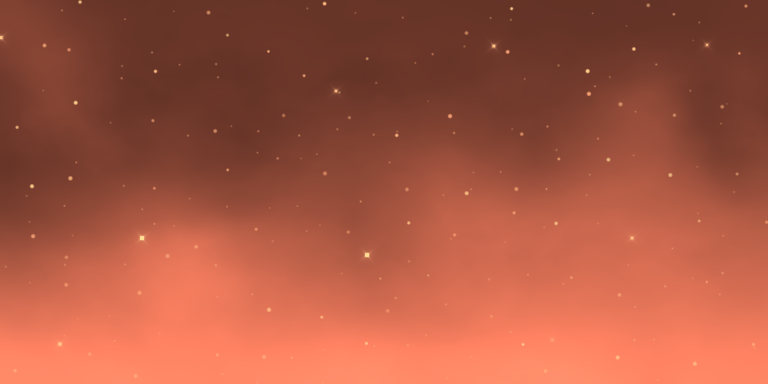
A WebGL 2 fragment shader for this background:

```glsl
#version 300 es
precision highp float;

uniform vec2 u_resolution;
out vec4 outColor;

#define DUST_TINT vec3(1.0, 0.51, 0.385)
#define STAR_TINT vec3(1.0, 0.66, 0.47)
#define GOLD_TINT vec3(1.0, 0.87, 0.58)
#define SKY_LEVEL 0.40
#define GROUND_LEVEL 1.0
#define HORIZON_TOP 0.80
#define NOISE_AMOUNT 0.16
#define WARP_AMOUNT 0.14
#define DOT_RADIUS 0.0052
#define SPARKLE_SIZE 0.027

// Clouds: centre, radius, change of brightness
const vec4 CLOUDS[11] = vec4[11](
    vec4(0.15, 0.79, 0.17, 0.14),
    vec4(0.00, 1.00, 0.15, 0.09),
    vec4(0.00, 0.45, 0.20, -0.16),
    vec4(0.47, 0.31, 0.17, 0.13),
    vec4(0.65, 0.53, 0.15, -0.08),
    vec4(1.00, 0.28, 0.17, -0.09),
    vec4(1.18, 0.49, 0.16, 0.13),
    vec4(1.58, 0.51, 0.18, 0.10),
    vec4(1.68, 0.72, 0.12, 0.10),
    vec4(1.86, 0.65, 0.10, -0.07),
    vec4(1.95, 0.78, 0.11, 0.07));

// Sparkles: centre, strength
const vec3 SPARKLES[9] = vec3[9](
    vec3(0.370, 0.380, 1.0),
    vec3(0.956, 0.336, 1.0),
    vec3(1.646, 0.380, 0.50),
    vec3(0.156, 0.104, 0.65),
    vec3(1.286, 0.880, 0.55),
    vec3(0.875, 0.763, 0.45),
    vec3(0.003, 0.902, 0.60),
    vec3(1.438, 0.115, 0.30),
    vec3(1.841, 0.883, 0.40));

float hash(vec2 p) {
    return fract(sin(dot(p, vec2(127.1, 311.7))) * 43758.5453);
}

float noise(vec2 p) {
    vec2 cell = floor(p);
    vec2 f = fract(p);
    f = f * f * (3.0 - 2.0 * f);
    float low = mix(hash(cell), hash(cell + vec2(1.0, 0.0)), f.x);
    float high = mix(hash(cell + vec2(0.0, 1.0)), hash(cell + 1.0), f.x);
    return mix(low, high, f.y);
}

float fbm(vec2 p) {
    float sum = 0.0;
    float weight = 0.5;
    for (int i = 0; i < 5; i++) {
        sum += weight * noise(p);
        p = mat2(1.6, 1.2, -1.2, 1.6) * p + 7.3;
        weight *= 0.5;
    }
    return sum;
}

// Brightness of the dusty sky
float dustLevel(vec2 p) {
    float rise = 1.0 - smoothstep(0.0, HORIZON_TOP, p.y);
    float level = mix(SKY_LEVEL, GROUND_LEVEL, rise);
    level += 0.07 * (1.0 - smoothstep(0.0, 0.2, p.y));
    vec2 warp = vec2(fbm(p * 4.0), fbm(p * 4.0 + 31.0)) - 0.48;
    vec2 q = p + WARP_AMOUNT * warp;
    for (int i = 0; i < CLOUDS.length(); i++) {
        vec2 d = (q - CLOUDS[i].xy) / CLOUDS[i].z;
        level += CLOUDS[i].w * exp(-dot(d, d));
    }
    float thickness = 1.0 - 0.8 * smoothstep(0.75, 1.0, p.y);
    level += NOISE_AMOUNT * thickness * (fbm(q * vec2(3.5, 5.0) + 3.0) - 0.48);
    return max(level, SKY_LEVEL - 0.01);
}

// One jittered round star per grid cell: coverage and warmth
vec2 starLayer(vec2 p, float size, float radius, float density, float seed) {
    vec2 cell = floor(p / size);
    vec2 key = cell + seed;
    vec2 centre = cell + 0.1 + 0.8 * vec2(hash(key), hash(key + 17.3));
    float r = radius * mix(0.55, 1.0, hash(key + 41.7));
    float d = length(p - centre * size);
    float soft = 0.0015 + 0.5 / u_resolution.y;
    float cover = 1.0 - smoothstep(r - soft, r + soft, d);
    cover *= step(hash(key + 63.1), density) * mix(0.5, 1.0, hash(key + 5.9));
    return vec2(cover, pow(hash(key + 88.2), 3.0));
}

// Bright core with four tapering diagonal rays
float sparkle(vec2 d) {
    d = abs(mat2(0.77, -0.64, 0.64, 0.77) * d) / SPARKLE_SIZE;
    float rays = exp(-d.x * 3.2 - d.y * 14.0) + exp(-d.y * 3.2 - d.x * 14.0);
    return rays + 1.2 * exp(-dot(d, d) * 28.0) + 0.12 * exp(-dot(d, d) * 2.0);
}

void main() {
    vec2 p = gl_FragCoord.xy / u_resolution.y;
    vec3 color = min(DUST_TINT * dustLevel(p), 1.0);

    // Scattered stars
    vec2 large = starLayer(p, 0.155, DOT_RADIUS, 0.9, 3.0);
    vec2 small = starLayer(p + 0.04, 0.095, DOT_RADIUS * 0.5, 0.6, 57.0);
    color = mix(color, mix(STAR_TINT, GOLD_TINT, small.y), small.x * 0.6);
    color = mix(color, mix(STAR_TINT, GOLD_TINT, large.y), large.x);

    // Sparkling stars
    for (int i = 0; i < SPARKLES.length(); i++) {
        float glow = SPARKLES[i].z * sparkle(p - SPARKLES[i].xy);
        vec3 tint = mix(STAR_TINT, GOLD_TINT, SPARKLES[i].z * min(glow, 1.0));
        color = mix(color, tint, min(glow, 1.0));
    }
    outColor = vec4(color, 1.0);
}
```
